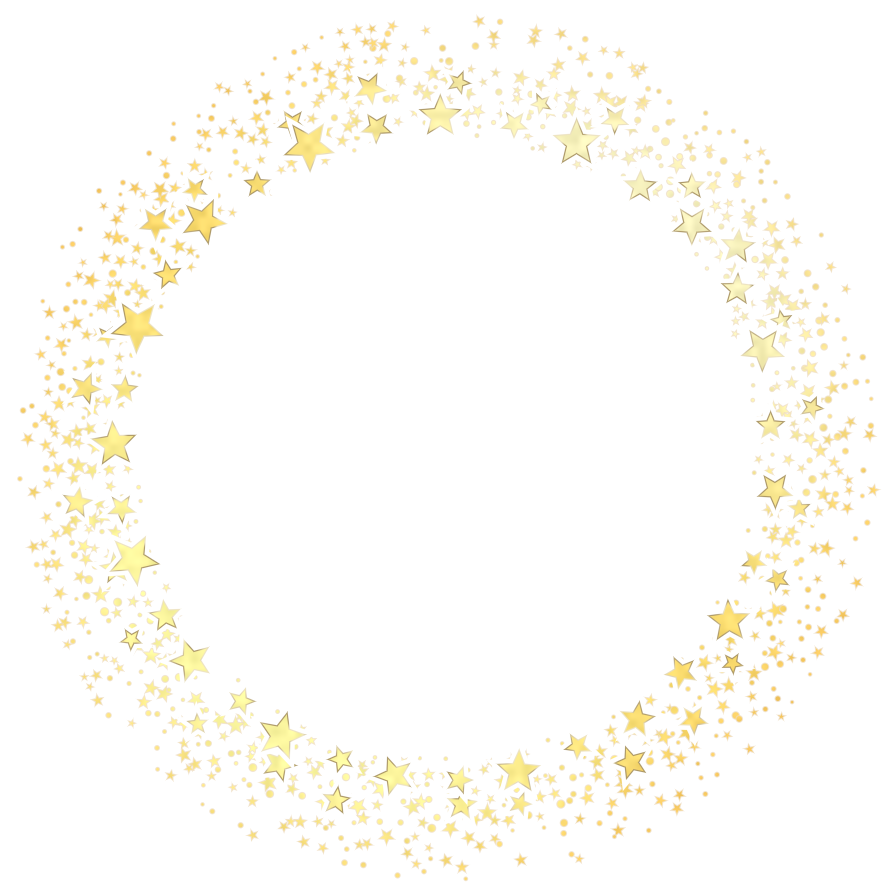
Give the GLSL for this background, as a WebGL 1 fragment shader.

```glsl
precision highp float;
// A round wreath of scattered golden foil stars and dots on white.

uniform vec2 u_resolution;

const float TAU = 6.283185;

float hash(vec2 p) {
  vec3 q = fract(p.xyx * 0.1031);
  q += dot(q, q.yzx + 33.33);
  return fract((q.x + q.y) * q.z);
}

float noise(vec2 p) {
  vec2 i = floor(p), f = fract(p);
  f *= f * (3.0 - 2.0 * f);
  return mix(mix(hash(i), hash(i + vec2(1, 0)), f.x),
             mix(hash(i + vec2(0, 1)), hash(i + vec2(1, 1)), f.x), f.y);
}

vec2 polar(float radius, float angle) {
  return radius * vec2(cos(angle), sin(angle));
}

// Coverage of the inside of a distance field, one pixel soft
float cover(float d) {
  float pixel = 1.0 / min(u_resolution.x, u_resolution.y);
  return smoothstep(0.7 * pixel, -0.7 * pixel, d);
}

// Five-pointed star, folded onto one half point
float starDistance(vec2 p, float size, float tilt) {
  float a = abs(mod(atan(p.y, p.x) - tilt, TAU / 5.0) - TAU / 10.0);
  return dot(polar(length(p), a) - vec2(size, 0.0), vec2(0.385, 0.923));
}

// Foil tint: warm at upper left and lower right, amber towards the outside
vec3 foil(vec2 p) {
  float angle = atan(p.y, p.x);
  float warm = pow(0.5 + 0.5 * cos(2.0 * (angle - 2.44)), 2.0);
  float outer = smoothstep(0.39, 0.48, length(p));
  float cream = max(dot(normalize(p), vec2(0.707)), 0.0);
  vec3 pale = mix(vec3(0.99, 0.97, 0.63), vec3(0.97, 0.95, 0.75), cream);
  vec3 tint = mix(pale, vec3(0.98, 0.86, 0.43), min(warm + 0.45 * outer, 1.0));
  tint = mix(tint, vec3(0.97, 0.76, 0.36), outer * (0.25 + 0.5 * warm));
  return tint + 0.09 * (noise(p * 110.0) - 0.5);
}

// Large star: white clearance, dark patchy rim, foil body
void paintStar(inout vec3 color, vec2 p, vec2 center, float size, float tilt) {
  float d = starDistance(p - center, size, tilt);
  float patchy = smoothstep(0.3, 0.75, noise(p * 60.0 + 7.0));
  vec3 rim = mix(vec3(0.93, 0.89, 0.76), vec3(0.67, 0.59, 0.4), patchy);
  color = mix(color, vec3(1.0), cover(d - 0.005));
  color = mix(color, rim, cover(d));
  color = mix(color, foil(p), cover(d + 0.0013));
}

// Dense rows of small stars and dots
void paintConfetti(inout vec3 color, vec2 p, float turn) {
  for (int row = 0; row < 10; row++) {
    float t = float(row) / 9.0;
    float radius = mix(0.352, 0.48, t);
    float count = floor(TAU * radius / 0.0195);
    float bump = smoothstep(-0.1, 0.35, t) * (1.0 - 0.5 * smoothstep(0.5, 1.0, t));
    for (int i = -1; i <= 1; i++) {
      float slot = floor(turn * count) + float(i);
      vec2 id = vec2(mod(slot, count), float(row) * 17.0 + 5.0);
      float pick = hash(id);
      float angle = (slot + 0.5 + 0.7 * (hash(id + 31.0) - 0.5)) / count * TAU;
      vec2 center = polar(radius + 0.011 * (hash(id + 57.0) - 0.5), angle);
      float size = 0.0042 + 0.0062 * bump * hash(id + 83.0);
      float star = starDistance(p - center, size, TAU * hash(id + 11.0));
      float dot_ = length(p - center) - 0.45 * size;
      float d = pick < 0.3 ? dot_ : star;
      float present = step(pick, 0.9 - 0.4 * smoothstep(0.45, 1.0, t)
                                     - 0.4 * smoothstep(0.2, 0.0, t));
      color = mix(color, vec3(0.93, 0.86, 0.75), 0.8 * present * cover(d - 0.0005));
      color = mix(color, foil(p), present * cover(d + 0.0006));
    }
  }
}

void main() {
  vec2 p = (gl_FragCoord.xy - 0.5 * u_resolution) / min(u_resolution.x, u_resolution.y);
  float turn = fract(atan(p.y, p.x) / TAU);
  vec3 color = vec3(1.0);
  float r = length(p);

  if (r > 0.32 && r < 0.5) {
    paintConfetti(color, p, turn);

    // Medium stars in the middle of the band
    for (int i = -1; i <= 1; i++) {
      float slot = floor(turn * 26.0) + float(i);
      vec2 id = vec2(mod(slot, 26.0), 211.0);
      float angle = (slot + 0.5 + 0.5 * (hash(id) - 0.5)) / 26.0 * TAU;
      vec2 center = polar(0.405 + 0.026 * (hash(id + 9.0) - 0.5), angle);
      paintStar(color, p, center, 0.012 + 0.009 * hash(id + 5.0), TAU * hash(id + 3.0));
    }

    // Inner rank: big stars, each followed by a smaller one
    for (int i = -2; i <= 2; i++) {
      float slot = floor((turn - 0.0375) * 16.0) + float(i);
      float k = mod(slot, 16.0);
      float shift = 5.0 + 6.0 * cos((k - 4.5) * TAU / 16.0);
      float angle = radians(13.5 + 22.5 * slot + shift);
      float size = 0.0262 + 0.002 * cos(k * TAU / 2.0) + 0.003 * cos((k - 6.0) * TAU / 16.0);
      float tilt = TAU * hash(vec2(k, 91.0));
      paintStar(color, p, polar(0.363 + 0.01 * hash(vec2(k, 47.0)), angle + 0.196),
                0.015 + 0.005 * hash(vec2(k, 23.0)), tilt + 0.6);
      paintStar(color, p, polar(0.372, angle), size, tilt);
    }
  }
  gl_FragColor = vec4(color, 1.0);
}
```
